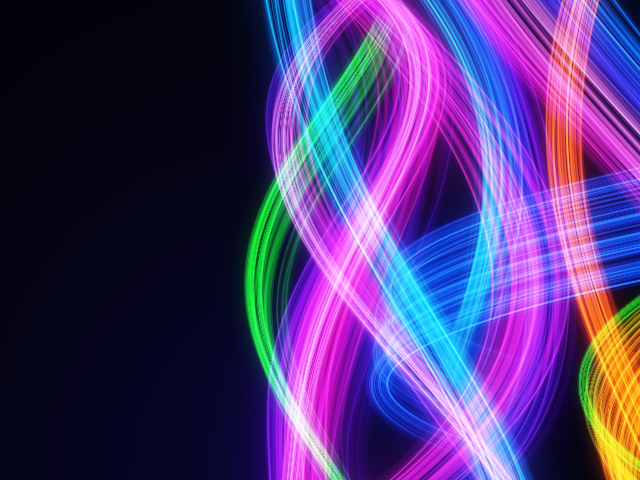
Give the GLSL for this background, as a Shadertoy shader.

```glsl
// Neon light trails: woven ribbons of glowing fibres over a dark navy field.

float gradientDot(vec2 cell, vec2 offset) {
    float angle = 6.2832 * fract(sin(dot(cell, vec2(127.1, 311.7))) * 4375.85);
    return dot(vec2(cos(angle), sin(angle)), offset);
}

float gradientNoise(vec2 p) {
    vec2 i = floor(p), f = fract(p);
    vec2 s = f * f * f * (f * (f * 6.0 - 15.0) + 10.0);
    vec2 e = vec2(1, 0);
    return mix(mix(gradientDot(i, f), gradientDot(i + e, f - e), s.x),
               mix(gradientDot(i + e.yx, f - e.yx), gradientDot(i + 1.0, f - 1.0), s.x), s.y);
}

// Bundle of fibres; u runs from -1 to 1 across it, width is half its thickness
vec3 fibres(float u, float along, float width, float seed, vec3 tint) {
    float body = smoothstep(1.25, 0.35, abs(u));
    float grain = 0.62 + 0.8 * gradientNoise(vec2(u * 2.5 + seed, along * 1.6))
                + 0.8 * gradientNoise(vec2(u * 6.0 + seed, along * 1.2))
                + 0.9 * gradientNoise(vec2(u * 13.0 - seed, along));
    float halo = 0.15 * exp(-0.4 * u * u);

    // A few thin, hot filaments drift within the bundle
    float hot = 0.0;
    for (int i = 0; i < 5; i++) {
        float lane = -0.85 + 0.42 * float(i) + 0.22 * sin(along * 3.0 + seed + float(i) * 2.4);
        float d = (u - lane) * width / 0.0021;
        hot += exp(-d * d);
    }
    return tint * (body * max(grain, 0.0) + halo) + (tint + 0.1) * hot * 0.5;
}

// Ribbon falling from top to bottom; a quartic passes through five evenly spaced heights
vec3 ribbon(vec2 p, float x[5], vec2 widths, vec3 leftTint, vec3 rightTint) {
    float t = 4.0 * (1.0 - p.y), center = x[0], weight = 1.0, seed = x[0] * 53.0;
    for (int order = 1; order < 5; order++) {
        for (int i = 0; i < 5 - order; i++) x[i] = x[i + 1] - x[i];
        weight *= (t - float(order - 1)) / float(order);
        center += weight * x[0];
    }
    float width = mix(widths.y, widths.x, p.y);
    float u = (p.x - center) / width;
    vec3 tint = mix(leftTint, rightTint, smoothstep(-0.9, 0.9, u));
    return fibres(u, p.y, width, seed, tint);
}

// Sideways parabola opening to the right from its tip
vec3 loopBand(vec2 p, vec2 tip, float opening, float width, vec3 tint) {
    vec2 q = p - tip;
    float d = (q.y * q.y / opening - q.x) / length(vec2(1.0, 2.0 * q.y / opening));
    return fibres(d / width, q.y, width, tip.y * 71.0, tint);
}

void mainImage(out vec4 fragColor, in vec2 fragCoord) {
    vec2 p = fragCoord / iResolution.y;
    p.x += 0.6667 - 0.5 * iResolution.x / iResolution.y;

    vec3 cyan = vec3(0.02, 0.54, 1.0), blue = vec3(0.01, 0.14, 1.0);
    vec3 violet = vec3(0.36, 0.04, 0.95), pink = vec3(0.82, 0.07, 0.7);
    vec3 crimson = vec3(0.75, 0.01, 0.3), rose = vec3(0.8, 0.36, 0.85);
    vec3 green = vec3(0.01, 0.65, 0.02), orange = vec3(1.0, 0.22, 0.0);

    // Navy field, lighter toward the lower middle
    vec2 fromGlow = (p - vec2(0.5, 0.0)) / vec2(0.6, 0.75);
    vec3 light = vec3(0.009, 0.008, 0.03) + vec3(0.014, 0.014, 0.085) * exp(-dot(fromGlow, fromGlow));

    // Green sweep on the left: a bright rim and a dim fan inside it
    float greenFade = smoothstep(1.0, 0.85, p.y);
    light += greenFade * ribbon(p, float[](0.82, 0.67, 0.543, 0.56, 0.705), vec2(0.03, 0.014), green, green * 0.7);
    light += 0.42 * greenFade * ribbon(p, float[](0.81, 0.73, 0.59, 0.58, 0.70), vec2(0.06, 0.03), green, green * 0.6);

    // Blue and violet curtains behind the weave
    float curtainFade = smoothstep(0.1, 0.5, p.y);
    light += 0.85 * curtainFade * ribbon(p, float[](0.93, 1.04, 1.04, 0.97, 0.90), vec2(0.06, 0.05), cyan, blue);
    light += 0.5 * ribbon(p, float[](0.98, 1.08, 1.13, 1.13, 1.0), vec2(0.045, 0.065), blue, violet);
    light += 0.25 * ribbon(p, float[](0.74, 0.82, 0.78, 0.69, 0.66), vec2(0.13, 0.11), violet, violet);

    // Central weave
    light += 0.9 * ribbon(p, float[](0.78, 0.867, 0.73, 0.63, 0.62), vec2(0.055, 0.06), violet, pink);
    light += 0.5 * ribbon(p, float[](0.76, 0.85, 0.77, 0.68, 0.64), vec2(0.06), crimson, crimson);
    light += 0.55 * ribbon(p, float[](0.81, 0.862, 0.75, 0.65, 0.61), vec2(0.035, 0.02), rose, rose);
    light += 0.85 * ribbon(p, float[](0.765, 0.98, 1.095, 1.075, 0.88), vec2(0.065, 0.085), pink, mix(pink, violet, 0.5));
    light += 0.55 * ribbon(p, float[](0.738, 0.597, 0.68, 0.85, 1.03), vec2(0.04, 0.055), violet, pink);
    light += 0.55 * ribbon(p, float[](0.738, 0.59, 0.65, 0.84, 1.05), vec2(0.02, 0.025), rose, rose);
    light += ribbon(p, float[](0.60, 0.665, 0.78, 0.925, 1.05), vec2(0.05, 0.06), cyan, mix(cyan, blue, 0.25));

    // Upper right sweep and the orange strand
    light += 0.85 * ribbon(p, float[](1.04, 1.25, 1.48, 1.71, 1.94), vec2(0.09), pink, rose);
    light += 0.9 * ribbon(p, float[](1.20, 1.41, 1.63, 1.84, 2.06), vec2(0.08), mix(blue, violet, 0.3), mix(blue, cyan, 0.5));
    light += ribbon(p, float[](1.21, 1.174, 1.20, 1.28, 1.39), vec2(0.035, 0.045), orange, orange);

    // Blue loops opening to the right
    for (int i = 0; i < 4; i++) {
        vec2 tip = vec2(0.82 - 0.01 * float(i), 0.395 - 0.065 * float(i));
        float fade = smoothstep(tip.y - 0.18, tip.y + 0.02, p.y);
        light += 0.7 * fade * loopBand(p, tip, 0.1, 0.027, mix(blue, cyan, 0.2));
    }
    vec2 fromLoops = (p - vec2(0.91, 0.27)) / vec2(0.12, 0.16);
    light += 0.22 * blue * exp(-dot(fromLoops, fromLoops));

    // Green and amber coils in the lower right corner
    for (int i = 0; i < 6; i++) {
        float k = float(i);
        vec3 amber = mix(green, vec3(0.95, 0.32, 0.01), min(k * 0.5, 1.0));
        light += 0.55 * loopBand(p, vec2(1.215 + 0.02 * k, 0.2 - 0.04 * k), 0.25 + 0.06 * k, 0.012 + 0.004 * k, amber);
    }

    // Film-like exposure followed by a contrast curve
    vec3 exposed = 1.0 - exp(-2.0 * light);
    fragColor = vec4(mix(exposed, exposed * exposed * (3.0 - 2.0 * exposed), 0.55), 1.0);
}
```
